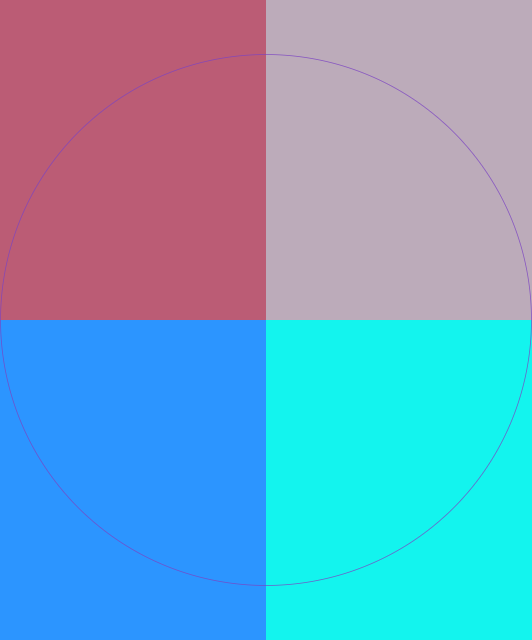
Write a Shadertoy shader that draws this background.

```glsl
// Four flat colour quadrants meeting at the canvas centre, crossed by a
// hairline violet ring that touches the left and right borders.
// Quadrants are blended from two step masks; the ring is a distance function.

#define TOP_LEFT     vec3(0.733, 0.361, 0.459)
#define TOP_RIGHT    vec3(0.737, 0.671, 0.729)
#define BOTTOM_LEFT  vec3(0.173, 0.584, 1.000)
#define BOTTOM_RIGHT vec3(0.075, 0.957, 0.933)
#define RING_COLOR   vec3(0.480, 0.260, 0.760)
#define RING_RADIUS  0.499
#define RING_WIDTH   0.0015
#define RING_OPACITY 0.8

// Antialiased coverage of the region where the signed distance is positive.
vec2 coverage(vec2 signedDist, float pixel) {
    return clamp(signedDist / pixel + 0.5, 0.0, 1.0);
}

// Share of one pixel covered by a thin ring around the origin.
float ringCoverage(vec2 p, float pixel) {
    float dist = abs(length(p) - RING_RADIUS);
    float halfWidth = 0.5 * RING_WIDTH;
    vec2 edges = coverage(vec2(halfWidth - dist, -halfWidth - dist), pixel);
    // The second edge removes excess coverage when the line is under a pixel.
    return edges.x - edges.y;
}

void mainImage(out vec4 fragColor, in vec2 fragCoord) {
    // Centred coordinates, with the canvas width as one unit
    float pixel = 1.0 / iResolution.x;
    vec2 p = (fragCoord - 0.5 * iResolution.xy) * pixel;

    // Quadrants
    vec2 side = coverage(p, pixel);
    vec3 bottom = mix(BOTTOM_LEFT, BOTTOM_RIGHT, side.x);
    vec3 top = mix(TOP_LEFT, TOP_RIGHT, side.x);
    vec3 color = mix(bottom, top, side.y);

    // Hairline ring
    color = mix(color, RING_COLOR, RING_OPACITY * ringCoverage(p, pixel));

    fragColor = vec4(color, 1.0);
}
```
